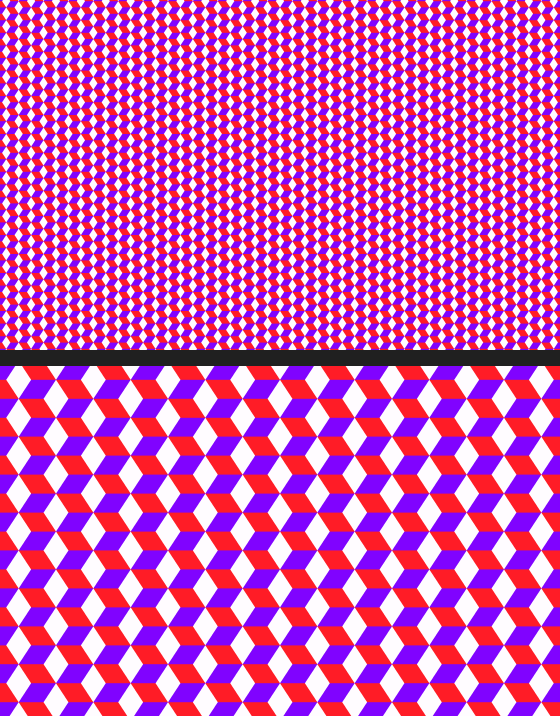
Top, the full canvas; bottom, a detail of the centre.
Reproduce this pattern procedurally as a Shadertoy shader.

```glsl
// Tumbling blocks: 45 zigzag strips of red and violet rhombi on white.
// Neighbouring strips mirror each other, leaving upright white diamonds
// between them. Each cell is solved by a shear; a sample grid smooths edges.

const vec3 WHITE = vec3(1.0, 0.99, 1.0);
const vec3 RED = vec3(1.0, 0.11, 0.15);
const vec3 VIOLET = vec3(0.5, 0.01, 1.0);

// p.x counts strips, p.y counts rhombus rows from the canvas centre
vec3 tumblingBlocks(vec2 p) {
    vec2 cell = floor(p + 0.5);
    vec2 local = p - cell;
    bool isViolet = mod(cell.x + cell.y, 2.0) < 0.5;

    // Violet leans right, red leans left
    float lean = isViolet ? 1.0 : -1.0;
    float fromAxis = abs(local.x - lean * local.y / 3.0);
    if (fromAxis > 1.0 / 3.0) return WHITE;
    return isViolet ? VIOLET : RED;
}

void mainImage(out vec4 fragColor, in vec2 fragCoord) {
    const int GRID = 5;
    vec3 sum = vec3(0.0);

    // Average a square grid of samples over the pixel
    for (int j = 0; j < GRID; j++) {
        for (int i = 0; i < GRID; i++) {
            vec2 offset = (vec2(i, j) + 0.5) / float(GRID) - 0.5;
            vec2 uv = (fragCoord + offset) / iResolution.x;
            uv.y -= 0.5 * iResolution.y / iResolution.x;
            sum += tumblingBlocks(uv * 45.0 / vec2(1.0, 0.508));
        }
    }
    fragColor = vec4(sum / float(GRID * GRID), 1.0);
}
```
